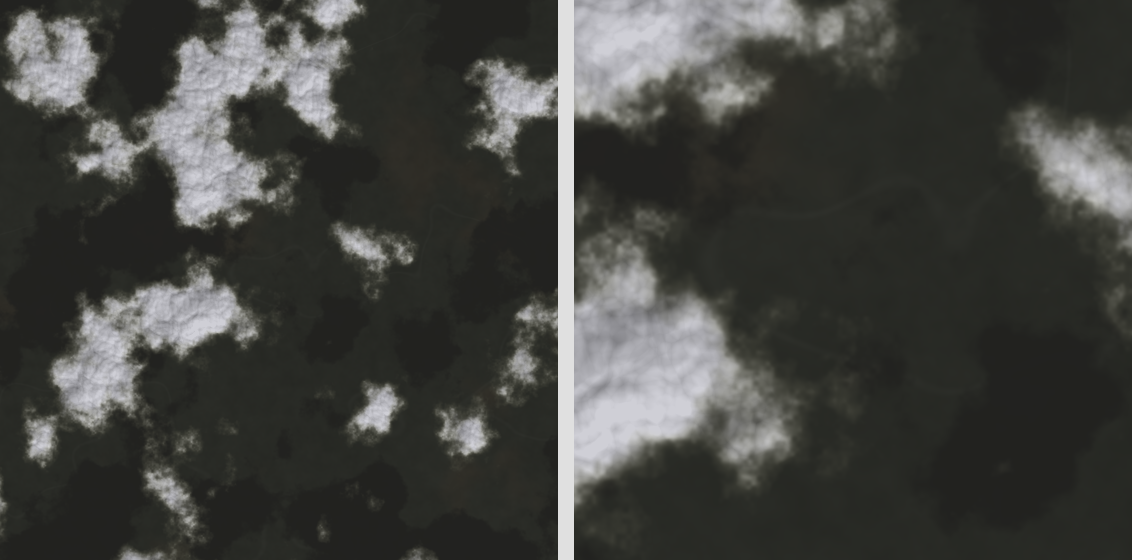
Left: the whole. Right: its middle third, enlarged.
A WebGL 2 fragment shader for this texture:

```glsl
#version 300 es
precision highp float;
// Scattered cumulus clouds with their shadows over dark land, seen from above.

uniform vec2 u_resolution;
out vec4 fragColor;

const float CLOUD_GRID = 4.0;                  // cloud cells per canvas
const vec2 SUN_DIR = vec2(0.5, -0.866);        // towards the light
const vec2 SHADOW_SHIFT = vec2(0.07, -0.15);   // from shadow to its cloud

vec2 hash2(vec2 p) {
    vec3 q = fract(p.xyx * vec3(0.1031, 0.1030, 0.0973));
    q += dot(q, q.yzx + 33.33);
    return fract((q.xx + q.yz) * q.zy);
}

float valueNoise(vec2 p) {
    vec2 i = floor(p), f = fract(p);
    vec2 u = f * f * (3.0 - 2.0 * f);
    float low = mix(hash2(i).x, hash2(i + vec2(1, 0)).x, u.x);
    float high = mix(hash2(i + vec2(0, 1)).x, hash2(i + vec2(1, 1)).x, u.x);
    return mix(low, high, u.y);
}

// Layered noise, centred on zero
float fbm(vec2 p, int octaves, float gain) {
    float sum = 0.0, amp = 0.5;
    for (int i = 0; i < octaves; i++) {
        sum += amp * (valueNoise(p) - 0.5);
        p = mat2(1.6, 1.2, -1.2, 1.6) * p + 17.3;
        amp *= gain;
    }
    return sum;
}

// Rounded bumps: one minus the squared distance to the nearest point
float cellBump(vec2 p) {
    vec2 cell = floor(p);
    float nearest = 1.0;
    for (int y = -1; y <= 1; y++)
    for (int x = -1; x <= 1; x++) {
        vec2 id = cell + vec2(x, y);
        vec2 d = id + hash2(id + 71.0) - p;
        nearest = min(nearest, dot(d, d));
    }
    return 1.0 - nearest;
}

float billow(vec2 p) {
    p += 0.018 * vec2(fbm(p * 30.0, 3, 0.5), fbm(p * 30.0 + 40.0, 3, 0.5));
    float sum = 0.0, amp = 0.5, freq = 17.0;
    for (int i = 0; i < 4; i++) {
        sum += amp * cellBump(p * freq + float(i) * 9.0);
        freq *= 2.1;
        amp *= 0.52;
    }
    return sum;
}

// Positive inside clouds; each cell holds a large puff and a smaller neighbour
float cloudField(vec2 p) {
    vec2 q = p * CLOUD_GRID + 11.0;
    vec2 cell = floor(q);
    float field = -1.0;
    for (int y = -1; y <= 1; y++)
    for (int x = -1; x <= 1; x++) {
        vec2 id = cell + vec2(x, y);
        vec2 rnd = hash2(id + 5.0);
        vec2 center = id + 0.5 + 0.7 * (hash2(id) - 0.5);
        float radius = mix(0.02, 0.43, rnd.x);
        float angle = 6.2832 * rnd.y;
        vec2 side = center + radius * vec2(cos(angle), sin(angle));
        field = max(field, radius - length(q - center));
        field = max(field, 0.65 * radius - length(q - side));
    }
    return field + 0.95 * fbm(q * 2.5, 6, 0.58);
}

vec3 landColor(vec2 p) {
    float broad = fbm(p * 5.0 + 3.0, 4, 0.5);
    float grain = fbm(p * 60.0, 3, 0.6);
    vec3 color = vec3(0.160, 0.166, 0.147) * (1.0 + 0.12 * broad + 0.13 * grain);
    // Reddish soil and faint winding tracks
    float soil = smoothstep(0.12, 0.3, fbm(p * 7.0 + 60.0, 4, 0.5));
    color += soil * vec3(0.025, 0.010, 0.004);
    float track = abs(fbm(p * 4.0 + 90.0, 3, 0.5));
    return color + 0.012 * (1.0 - smoothstep(0.0, 0.008, track));
}

vec3 cloudColor(vec2 p, float field) {
    float height = billow(p);
    float relief = height - billow(p + SUN_DIR * 0.006);
    float slope = field - cloudField(p + SUN_DIR * 0.018);
    float body = smoothstep(0.0, 0.22, field);
    float tone = 0.46 + 0.22 * body + 0.35 * (height - 0.72)
               + 0.65 * relief + 0.35 * slope;
    tone = clamp(tone, 0.28, 0.82);
    vec3 tint = mix(vec3(1.0, 1.0, 0.93), vec3(0.99, 0.99, 1.025), body);
    return tone * tint;
}

void main() {
    vec2 p = gl_FragCoord.xy / u_resolution.y;
    float field = cloudField(p);

    // Land darkened by soft shadows
    float shadow = smoothstep(-0.13, 0.0, cloudField(p + SHADOW_SHIFT));
    vec3 color = mix(landColor(p), vec3(0.130, 0.130, 0.121), 0.9 * shadow);

    // Thin olive fringe, then the lit cloud body
    float fringe = smoothstep(-0.09, 0.03, field);
    color = mix(color, vec3(0.31, 0.31, 0.26), 0.5 * fringe);
    float cover = smoothstep(-0.02, 0.11, field);
    color = mix(color, cloudColor(p, field), cover);

    fragColor = vec4(color, 1.0);
}
```
